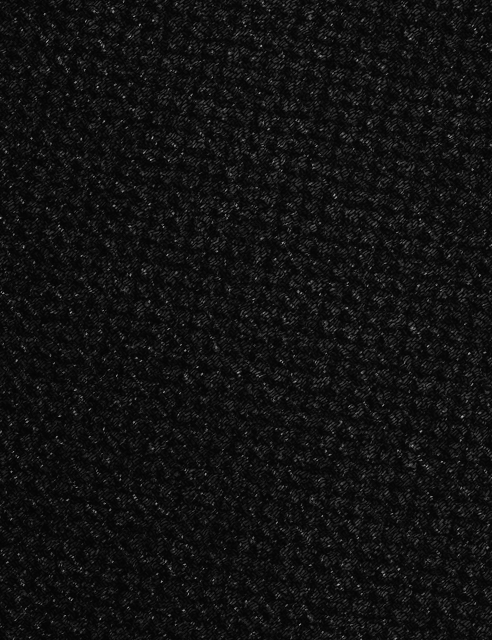
This texture is drawn by a WebGL 2 fragment shader. Its source:

```glsl
#version 300 es
precision highp float;
// Black woven cloth: slanted rows of small ribbed patches with glinting thread ends.
uniform vec2 u_resolution;
out vec4 fragColor;

float hash(vec2 p) {
  vec3 q = fract(p.xyx * vec3(0.1031, 0.1030, 0.0973));
  q += dot(q, q.yzx + 33.33);
  return fract((q.x + q.y) * q.z);
}

vec2 gradient(vec2 cell) {
  float a = 6.2832 * hash(cell + 71.0);
  return vec2(cos(a), sin(a));
}

float gradientNoise(vec2 p) {
  vec2 i = floor(p), f = fract(p);
  vec2 w = f * f * f * (f * (f * 6.0 - 15.0) + 10.0);
  float a = dot(gradient(i), f);
  float b = dot(gradient(i + vec2(1, 0)), f - vec2(1, 0));
  float c = dot(gradient(i + vec2(0, 1)), f - vec2(0, 1));
  float d = dot(gradient(i + vec2(1, 1)), f - vec2(1, 1));
  return mix(mix(a, b, w.x), mix(c, d, w.x), w.y);
}

mat2 rotation(float a) {
  return mat2(cos(a), sin(a), -sin(a), cos(a));
}

// Short staggered fibres: x gives a thin shape, y a random strength
vec2 fibres(vec2 p, vec2 size, float seed) {
  p /= size;
  float row = floor(p.y);
  p.x += hash(vec2(row, seed)) * 7.0;
  vec2 id = vec2(floor(p.x), row);
  vec2 f = abs(fract(p) - 0.5);
  float shape = smoothstep(0.5, 0.1, f.y) * smoothstep(0.5, 0.2, f.x);
  return vec2(shape, hash(id + seed));
}

void main() {
  vec2 p = gl_FragCoord.xy / u_resolution.y;
  vec2 uv = gl_FragCoord.xy / u_resolution;

  // Tilted and slightly uneven weave grid
  vec2 weave = rotation(0.2) * p * vec2(30.5, 33.5);
  weave += 0.12 * vec2(gradientNoise(weave * 0.35), gradientNoise(weave * 0.35 + 40.0));
  vec2 cell = floor(weave);
  vec2 f = fract(weave) - 0.5;

  // Gentle sheen: patches show at right, thread ends at left
  float sheen = 0.42 + 0.58 * exp(-4.0 * pow(uv.x - 0.75 + 0.25 * (uv.y - 0.5), 2.0));
  sheen *= mix(0.8, 1.0, smoothstep(0.0, 0.7, uv.y));

  // Compact ribbed patch, lightly different in every repeat
  vec2 q = rotation(-0.6) * f;
  float edge = length(q / vec2(0.46, 0.4));
  edge += 0.45 * gradientNoise(weave * 4.0);
  float patchMask = smoothstep(1.2, 0.6, edge) * mix(0.6, 1.15, hash(cell + 9.0));

  // Diagonal chain of thread ends along the lower left of the patches
  float diagonal = fract(weave.x + weave.y + 0.3 + 0.5) - 0.5;
  float chain = exp(-45.0 * diagonal * diagonal);

  // Frayed thread directions
  vec2 frayed = weave + 0.09 * vec2(gradientNoise(weave * 2.7 + 13.0), gradientNoise(weave * 2.7 + 57.0));
  vec2 rib = fibres(rotation(-0.95) * frayed, vec2(0.42, 0.135), 3.0);
  vec2 glint = fibres(rotation(-1.05) * frayed, vec2(0.2, 0.125), 17.0);
  vec2 under = fibres(rotation(0.75) * frayed, vec2(0.3, 0.15), 31.0);

  float light = 0.016 + 0.006 * sheen;
  light += under.x * under.y * 0.045;
  light += rib.x * (0.3 + 0.7 * rib.y) * (0.12 + patchMask) * 0.22 * sheen;
  light += glint.x * pow(glint.y, 2.5) * chain * 0.32;
  light += glint.x * smoothstep(0.86, 1.0, glint.y) * 0.14;
  light *= 1.0 + 0.6 * gradientNoise(weave * 9.0);

  fragColor = vec4(vec3(light), 1.0);
}
```
